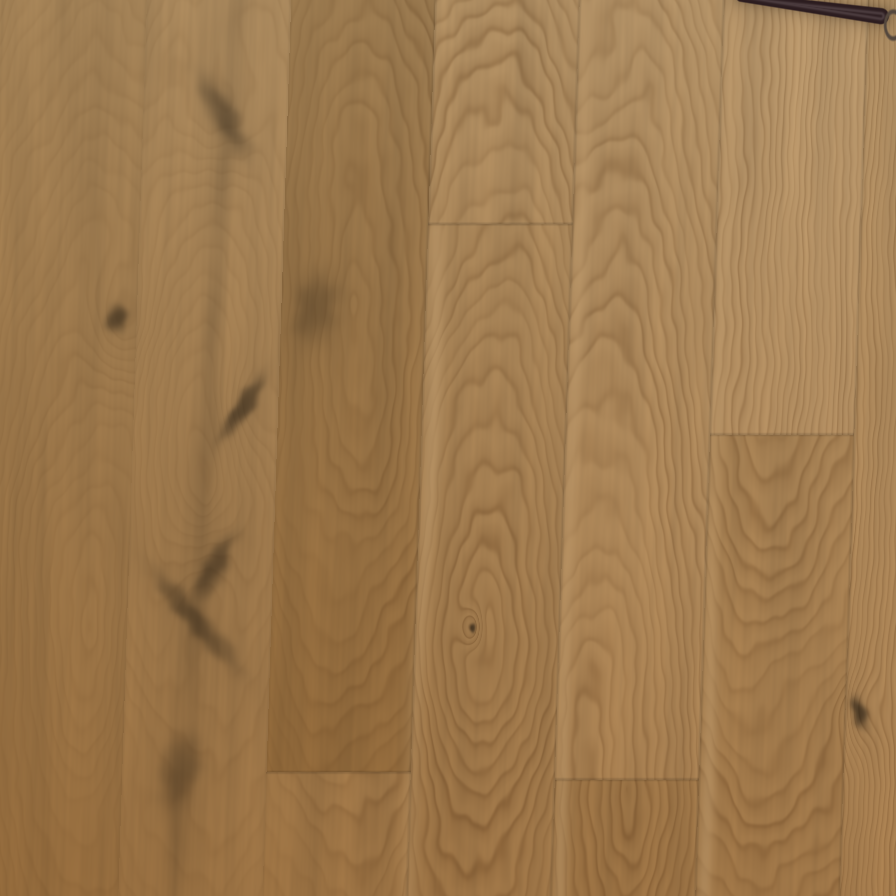
A Shadertoy shader for this texture:

```glsl
// Oak plank floor: upright boards with ring grain, knots, pale sapwood and a dark rod at the top right.

vec2 gradientAt(vec2 cell) {
    vec3 h = fract(cell.xyx * vec3(0.1031, 0.1030, 0.0973));
    h += dot(h, h.yzx + 33.33);
    float angle = 6.2832 * fract((h.x + h.y) * h.z);
    return vec2(cos(angle), sin(angle));
}

// Gradient noise, roughly -0.7 to 0.7
float noise(vec2 p) {
    vec2 i = floor(p), f = fract(p);
    vec2 s = f * f * f * (f * (f * 6.0 - 15.0) + 10.0);
    vec2 e = vec2(0.0, 1.0);
    return mix(mix(dot(gradientAt(i), f), dot(gradientAt(i + e.yx), f - e.yx), s.x),
               mix(dot(gradientAt(i + e.xy), f - e.xy), dot(gradientAt(i + 1.0), f - 1.0), s.x), s.y);
}

float bell(float x) { return exp(-x * x); }

// Per column: joint height, ring centre height, tone below the joint, tone above it
const vec4 boards[7] = vec4[7](
    vec4(-1.0, 0.30, 0.0, 0.0), vec4(-1.0, 0.45, 0.0, 0.01),
    vec4(0.138, 0.66, 0.0, -0.045), vec4(0.75, 0.31, 0.0, 0.01),
    vec4(0.13, 0.12, -0.02, 0.015), vec4(0.515, 0.85, -0.02, 0.03),
    vec4(-1.0, 0.20, 0.0, 0.0));

// Knots: position, radius, slant
const vec4 knots[9] = vec4[9](
    vec4(0.131, 0.645, 0.011, 0.0), vec4(0.352, 0.657, 0.024, 0.1),
    vec4(0.270, 0.545, 0.011, 0.65), vec4(0.240, 0.368, 0.013, 0.5),
    vec4(0.218, 0.308, 0.015, -0.8), vec4(0.527, 0.299, 0.004, 0.0),
    vec4(0.959, 0.205, 0.008, -0.3), vec4(0.201, 0.140, 0.022, 0.2),
    vec4(0.250, 0.871, 0.016, -0.5));

void mainImage(out vec4 fragColor, in vec2 fragCoord) {
    vec2 p = fragCoord / iResolution.xy;
    float pixel = 1.0 / iResolution.y;

    // Slightly leaning columns, each cut by at most one end joint
    float u = (p.x - 0.032 * p.y - 0.293) / 0.161;
    float column = clamp(floor(u), -2.0, 4.0);
    float across = u - column;
    vec4 board = boards[int(column) + 2];
    float above = step(board.x, p.y);
    float seed = column * 7.3 + above * 3.1;
    float contrast = mix(0.3, 1.0, smoothstep(0.28, 0.52, p.x));

    // Light falls off to the lower left
    vec3 color = mix(vec3(0.615, 0.455, 0.272), vec3(0.668, 0.538, 0.368), p.y);
    color += 0.075 * (p.x - 0.5) + mix(board.z, board.w, above);

    // Knots darken the wood and push the rings aside
    float knotShade = 1.0, push = 0.0;
    for (int i = 0; i < 9; i++) {
        vec4 k = knots[i];
        vec2 d = p - k.xy;
        push += 0.25 * exp(-dot(d, d * vec2(1.0, 0.3)) / (k.z * k.z * 9.0));
        d.x -= k.w * d.y + 0.008 * noise(p * 45.0);
        d.y /= 1.3 + 2.5 * abs(k.w);
        float r = length(d) / k.z;
        knotShade *= 1.0 - min(0.5, 0.0045 / k.z) * exp(-r * r * r);
        knotShade *= 1.0 - 0.06 * exp(-r * 0.6);
    }

    // Stretched oval rings, wavy, seen off centre on some boards
    float shift = 0.03 * column * column * column * above;
    vec2 q = vec2(across - 0.5 + shift, (p.y - board.y) * 1.85);
    q.y *= 1.0 - clamp(shift, 0.0, 0.8);
    float ring = length(q) + 0.25 * q.x * q.x + push
        + 0.13 * noise(vec2(across * 2.0 + seed, p.y * 6.0))
        + 0.035 * noise(vec2(across * 8.0 + seed, p.y * 26.0));
    float phase = ring * 94.0;
    float line = 0.5 + 0.5 * sin(phase + 0.7 * sin(phase));
    float strength = 0.75 + 0.7 * noise(vec2(ring * 6.0, seed + p.y * 2.0));
    color *= 1.0 - vec3(0.12, 0.15, 0.19) * contrast * strength * line * line;

    // Broad streaks and fine fibres
    float lean = u * 0.161;
    color *= 1.0 + 0.07 * noise(vec2(lean * 28.0 + seed, p.y * 1.6))
        + 0.035 * noise(vec2(lean * 95.0, p.y * 4.0 + seed))
        + 0.03 * noise(vec2(lean * 230.0, p.y * 9.0 + seed));

    // Pale sapwood wandering along three seams
    for (float k = 1.0; k < 4.0; k++) {
        float drift = noise(vec2(k * 5.7, p.y * 1.8));
        float width = 0.05 + 0.04 * abs(drift);
        float pale = bell((u - k - 0.05 - 0.12 * drift) / width);
        float lower = 1.0 - smoothstep(0.74, 0.76, p.y) * step(k, 1.5);
        color = mix(color, vec3(0.74, 0.60, 0.42), 0.6 * pale * lower * (0.75 + drift));
    }

    // Mineral streak down the left side
    float streak = p.x - 0.195 - 0.07 * p.y - 0.012 * noise(vec2(2.0, p.y * 7.0));
    color *= 1.0 - 0.11 * bell(streak / 0.011) * (0.7 + noise(vec2(9.0, p.y * 8.0)));
    color *= knotShade;

    // Seams and end joints
    float seam = min(across, 1.0 - across) * 0.161;
    float joint = abs(p.y - board.x);
    color *= 1.0 - 0.11 * contrast * (1.0 - smoothstep(0.0, 0.002 + pixel, abs(seam)));
    color *= 1.0 - 0.13 * (1.0 - smoothstep(0.0, 0.002 + pixel, joint));

    // Dark rod with a small wire loop at its end
    vec2 start = vec2(0.827, 1.003), axis = vec2(0.156, -0.021);
    float t = clamp(dot(p - start, axis) / dot(axis, axis), 0.0, 1.0);
    float rod = length(p - start - t * axis) - mix(0.005, 0.009, t);
    color *= 1.0 - 0.2 * exp(-max(rod, 0.0) / 0.008);
    vec3 rodColor = vec3(0.17, 0.11, 0.12) + 0.12 * bell((rod + 0.006) / 0.002);
    color = mix(color, rodColor, 1.0 - smoothstep(-pixel, pixel, rod));
    float loop = abs(length((p - vec2(0.997, 0.972)) * vec2(1.0, 0.6)) - 0.009) - 0.0015;
    color = mix(color, vec3(0.33, 0.28, 0.24), 1.0 - smoothstep(-pixel, pixel, loop));

    fragColor = vec4(color, 1.0);
}
```
